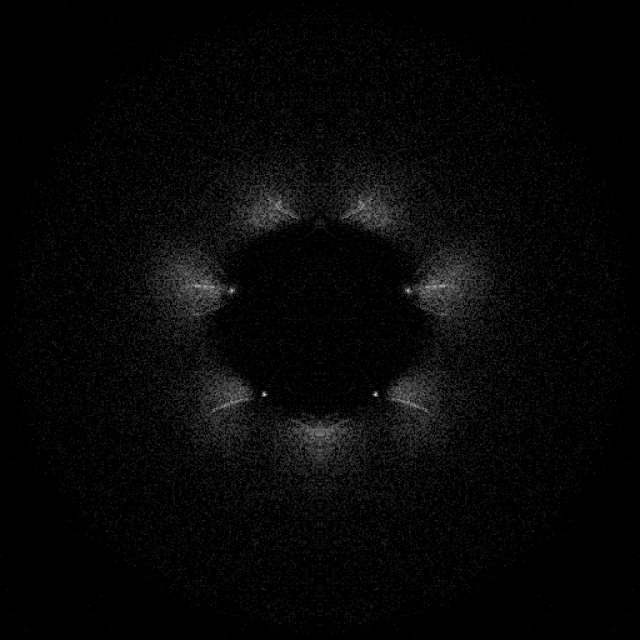
Reproduce this background procedurally as a WebGL 1 fragment shader.

```glsl
precision highp float;
// A mirrored cloud of fine grey dust in a black field: a wide disc, a dark oval
// hollow, and fans of denser grains with thin filaments around the hollow.
// A smooth density is built first, then sampled as random grains on a grid.
uniform vec2 u_resolution;

const float GRAINS = 512.0;            // grid cells across the canvas
const float DISC_RADIUS = 0.505;
const float DISC_DENSITY = 0.13;
const float HALO_DENSITY = 0.42;
const float HALO_RADIUS = 0.19;
const float HALO_WIDTH = 0.13;
const vec2 HOLLOW_CENTER = vec2(0.0, 0.503);
const vec2 HOLLOW_RADII = vec2(0.160, 0.147);
const float HOLLOW_DENSITY = 0.11;
const float FAN_DENSITY = 3.2;
const float GLOW_DENSITY = 0.65;
const float STRAND_DENSITY = 2.3;
const float FILAMENT_WIDTH = 0.0024;
const float GRAIN_DIM = 0.04;
const float GRAIN_BRIGHT = 0.125;
const float PILE_LIGHT = 0.074;        // light gained where grains overlap

float hash(vec2 p) {
  vec3 q = fract(vec3(p.xyx) * 0.1031);
  q += dot(q, q.yzx + 33.33);
  return fract((q.x + q.y) * q.z);
}

vec2 gradient(vec2 cell) {
  float a = 6.28318 * hash(cell);
  return vec2(cos(a), sin(a));
}

float gradientNoise(vec2 p) {
  vec2 i = floor(p), f = fract(p);
  vec2 w = f * f * f * (f * (f * 6.0 - 15.0) + 10.0);
  vec2 e = vec2(1.0, 0.0);
  float low = mix(dot(gradient(i), f), dot(gradient(i + e), f - e), w.x);
  float high = mix(dot(gradient(i + e.yx), f - e.yx),
                   dot(gradient(i + e.xx), f - e.xx), w.x);
  return mix(low, high, w.y);
}

// Fan that opens from a tip along a direction
float fan(vec2 p, vec2 tip, vec2 dir, float base, float slope, float reach) {
  vec2 d = normalize(dir), q = p - tip;
  float along = dot(q, d);
  float across = dot(q, vec2(-d.y, d.x));
  float side = across / max(base + slope * max(along, 0.0), 0.005);
  float fall = along / reach;
  return smoothstep(-0.004, 0.030, along) * exp(-side * side - fall * fall);
}

// Thin parabolic strand from a to b, bowed to its left by bend
float filament(vec2 p, vec2 a, vec2 b, float bend) {
  vec2 d = b - a;
  float len = length(d);
  d /= len;
  vec2 q = p - a;
  float t = dot(q, d) / len;
  float off = dot(q, vec2(-d.y, d.x)) - 4.0 * bend * t * (1.0 - t);
  float ends = smoothstep(-0.05, 0.2, t) * (1.0 - smoothstep(0.8, 1.05, t));
  return ends * exp(-off * off / (FILAMENT_WIDTH * FILAMENT_WIDTH));
}

float spot(vec2 p, vec2 center, float size) {
  vec2 q = (p - center) / size;
  return exp(-dot(q, q));
}

float dustDensity(vec2 p) {
  float r = length(p - vec2(0.0, 0.5));
  float oval = length((p - HOLLOW_CENTER) / HOLLOW_RADII);
  float outside = smoothstep(0.93, 1.25, oval);
  float ring = (r - HALO_RADIUS) / HALO_WIDTH;
  float mottle = 1.0 + 0.5 * gradientNoise(p * 24.0);
  float wisps = 0.75 + 0.5 * (1.0 - abs(2.0 * gradientNoise(p * 55.0)));

  // Disc, halo, soft glows around the fans, and hollow
  float glows = spot(p, vec2(0.090, 0.675), 0.055) + spot(p, vec2(0.205, 0.555), 0.060)
    + spot(p, vec2(0.150, 0.365), 0.055) + spot(p, vec2(0.0, 0.305), 0.055);
  float d = DISC_DENSITY + HALO_DENSITY * exp(-ring * ring) * mottle;
  d = mix(HOLLOW_DENSITY, d + GLOW_DENSITY * glows, outside);
  d *= 1.0 - smoothstep(DISC_RADIUS - 0.05, DISC_RADIUS, r);

  // Dense fans: upper, side, lower and bottom
  float fans = 0.85 * fan(p, vec2(0.072, 0.632), vec2(0.2, 1.0), 0.036, 0.2, 0.056)
    * smoothstep(0.96, 1.06, oval);
  fans += fan(p, vec2(0.138, 0.546), vec2(1.0, -0.04), 0.009, 0.5, 0.070);
  fans += fan(p, vec2(0.099, 0.386), vec2(1.0, 0.08), 0.006, 0.46, 0.060);
  fans += 1.1 * fan(p, vec2(0.0, 0.350), vec2(0.0, -1.0), 0.050, -0.15, 0.046);
  fans += 0.24 * spot(p, vec2(0.215, 0.577), 0.036);
  fans += 0.16 * spot(p, vec2(0.148, 0.325), 0.036);
  d += FAN_DENSITY * fans * wisps;

  // Strands inside and along the fans
  float strands = filament(p, vec2(0.085, 0.698), vec2(0.028, 0.657), 0.006);
  strands += filament(p, vec2(0.062, 0.697), vec2(0.058, 0.675), 0.003);
  strands += filament(p, vec2(0.216, 0.552), vec2(0.150, 0.548), -0.003);
  strands += 0.7 * filament(p, vec2(0.212, 0.506), vec2(0.143, 0.528), 0.004);
  strands += 0.4 * filament(p, vec2(0.197, 0.610), vec2(0.140, 0.558), -0.005);
  strands += filament(p, vec2(0.178, 0.350), vec2(0.100, 0.378), -0.006);
  strands += 0.6 * filament(p, vec2(0.058, 0.348), vec2(0.0, 0.319), -0.004);
  strands += 0.3 * filament(p, vec2(0.045, 0.354), vec2(0.0, 0.340), -0.006);
  float loopEdge = (length(p - vec2(0.029, 0.736)) - 0.007) / FILAMENT_WIDTH;
  d += STRAND_DENSITY * (strands + 0.2 * exp(-loopEdge * loopEdge));

  // Bright knots at the tips
  d += 5.0 * spot(p, vec2(0.138, 0.546), 0.0035) + 1.8 * spot(p, vec2(0.138, 0.546), 0.009);
  d += 8.0 * spot(p, vec2(0.0873, 0.384), 0.0035);
  return d + 0.8 * spot(p, vec2(0.0, 0.651), 0.008);
}

// Light of one grain: likelier and brighter where dust is dense
float grain(vec2 cell, float density) {
  cell.x = abs(cell.x + 0.5) - 0.5;
  float present = step(hash(cell + 17.0), 1.0 - exp(-density));
  float grade = hash(cell + 271.0);
  return present * (mix(GRAIN_DIM, GRAIN_BRIGHT, grade * grade)
    + PILE_LIGHT * density * (0.5 + grade));
}

void main() {
  float side = min(u_resolution.x, u_resolution.y);
  vec2 p = (gl_FragCoord.xy - 0.5 * u_resolution) / side + vec2(0.0, 0.5);
  float density = dustDensity(vec2(abs(p.x), p.y));

  // Blend the four nearest grains over about one pixel
  vec2 q = p * GRAINS - 0.5;
  vec2 cell = floor(q);
  vec2 w = clamp((fract(q) - 0.5) * side / GRAINS + 0.5, 0.0, 1.0);
  vec2 e = vec2(1.0, 0.0);
  float low = mix(grain(cell, density), grain(cell + e, density), w.x);
  float high = mix(grain(cell + e.yx, density), grain(cell + e.xx, density), w.x);
  gl_FragColor = vec4(vec3(min(mix(low, high, w.y), 1.0)), 1.0);
}
```
